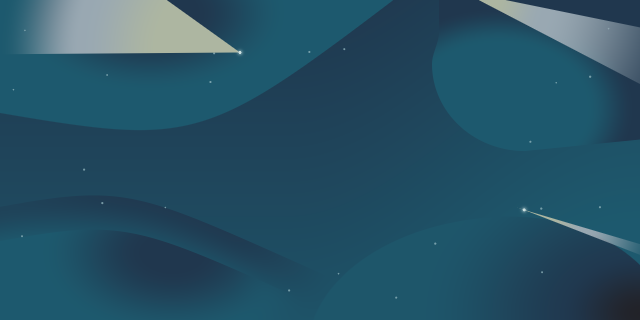
Write a Shadertoy shader that draws this background.

```glsl
// Deep teal landscape of soft waves and mounds, crossed by three pale light beams.
// Each layer is a signed distance filled with a gradient; hashed cells scatter
// the stars. The canvas spans 0..2 across and 0..1 upwards.

const vec3 NAVY = vec3(0.125, 0.215, 0.305);
const vec3 TEAL = vec3(0.115, 0.350, 0.430);
const vec3 EMBER = vec3(0.135, 0.135, 0.160);
const vec3 BEIGE = vec3(0.680, 0.715, 0.630);
const vec3 SILVER = vec3(0.600, 0.660, 0.700);
const vec3 STAR = vec3(0.580, 0.720, 0.750);

// Antialiased coverage of a signed distance
float fill(float d) {
    return clamp(0.5 - d * iResolution.y, 0.0, 1.0);
}

// Smooth bend: flat before the corner, unit slope after it
float bend(float x, float corner, float width) {
    return width * log(1.0 + exp((x - corner) / width));
}

// Normalized distance from the centre of an ellipse
float oval(vec2 p, vec2 center, vec2 radii) {
    return length((p - center) / radii);
}

vec2 hash2(vec2 cell) {
    vec2 h = vec2(dot(cell, vec2(127.1, 311.7)), dot(cell, vec2(269.5, 183.3)));
    return fract(sin(h) * 43758.5);
}

float cross2(vec2 a, vec2 b) {
    return a.x * b.y - a.y * b.x;
}

// Light wedge between two angles; stops = beige end, fade start, fade end
vec3 addBeam(vec3 color, vec2 p, vec2 tip, float low, float high, vec3 stops) {
    vec2 q = p - tip;
    float r = length(q);
    float d = max(-cross2(vec2(cos(low), sin(low)), q),
                  -cross2(q, vec2(cos(high), sin(high))));
    vec3 light = mix(BEIGE, SILVER, smoothstep(stops.x, stops.y, r));
    float alpha = fill(d) * (1.0 - smoothstep(stops.y, stops.z, r));
    return mix(color, light, alpha);
}

// Small bright point with a faint halo
vec3 addGlow(vec3 color, vec2 p, vec2 center) {
    float r = length(p - center);
    float glow = fill(r - 0.004) + 0.5 * exp(-r * r / 0.00007);
    return mix(color, vec3(0.80, 0.88, 0.88), min(glow, 1.0));
}

// One star at most per cell, sparse in the calm middle
float stars(vec2 p) {
    const float CELL = 0.2;
    vec2 cell = floor(p / CELL);
    vec2 rnd = hash2(cell);
    vec2 center = (cell + 0.15 + 0.7 * rnd) * CELL;
    vec2 trait = hash2(cell + 37.0);
    float present = step(trait.x, 0.65) * step(1.0, oval(center, vec2(1.0, 0.5), vec2(0.45, 0.26)));
    return present * fill(length(p - center) - mix(0.002, 0.0035, trait.y));
}

void mainImage(out vec4 fragColor, in vec2 fragCoord) {
    vec2 p = fragCoord / iResolution.xy * vec2(2.0, 1.0);

    // Background slope, brighter towards the lower right
    float slope = 0.8 * (1.0 - p.y) + 0.45 * smoothstep(0.9, 2.0, p.x);
    vec3 color = mix(NAVY, TEAL, clamp(slope, 0.0, 1.0));

    // Upper left sheet with a shadow behind its beam
    float sheetEdge = 0.646 - 0.18 * p.x + 0.95 * bend(p.x, 0.625, 0.13);
    float lit = smoothstep(0.3, 1.0, oval(p, vec2(0.47, 0.96), vec2(0.43, 0.25)));
    color = mix(color, mix(NAVY, TEAL, lit), fill((sheetEdge - p.y) * 0.85));

    // Upper right sheet with one rounded corner
    vec2 lean = vec2(0.022 * smoothstep(0.8, 0.9, p.y), 0.1 * max(p.x - 1.64, 0.0));
    vec2 corner = min((p - vec2(1.64, 0.80) - lean) / vec2(0.29, 0.272), 0.0);
    lit = 1.0 - smoothstep(0.7, 1.1, oval(p, vec2(1.56, 0.66), vec2(0.39, 0.29)));
    color = mix(color, mix(NAVY, TEAL, lit), fill((length(corner) - 1.0) * 0.28));

    // Two parallel waves on the lower left, dissolving to the right
    float waveEdge = 0.355 + 0.2 * p.x - 0.65 * bend(p.x, 0.3725, 0.1);
    float depth = waveEdge - p.y;
    vec3 band = mix(NAVY, TEAL, 0.1 + 0.75 * smoothstep(0.0, 0.16, depth)
                              + 0.25 * (1.0 - smoothstep(0.0, 0.4, p.x)));
    color = mix(color, band, fill(-depth) * (1.0 - smoothstep(0.7, 1.05, p.x)));
    lit = smoothstep(0.2, 1.1, oval(p, vec2(0.54, 0.21), vec2(0.38, 0.24)));
    color = mix(color, mix(NAVY, TEAL, lit),
                fill(0.107 - depth) * (1.0 - smoothstep(0.72, 0.95, p.x)));

    // Lower right mound, narrower on its right side, darkening to the corner
    vec2 moundRadii = vec2(p.x < 1.6 ? 0.639 : 0.522, 0.423);
    float mound = (oval(p, vec2(1.6, -0.1), moundRadii) - 1.0) * 0.423;
    float far = oval(p, vec2(2.0, 0.02), vec2(1.0, 0.75));
    vec3 moundColor = mix(NAVY, TEAL, 0.9 * smoothstep(0.15, 0.7, far));
    moundColor = mix(EMBER, moundColor, smoothstep(0.0, 0.25, far));
    color = mix(color, moundColor, fill(mound));

    // Stars below the light, then beams and their bright tips
    color = mix(color, STAR, 0.75 * stars(p));
    color = addBeam(color, p, vec2(0.750, 0.836), 2.520, 3.149, vec3(0.24, 0.50, 0.75));
    color = addBeam(color, p, vec2(1.442, 1.028), -0.480, -0.201, vec3(0.10, 0.27, 0.80));
    color = addBeam(color, p, vec2(1.638, 0.344), -0.370, -0.287, vec3(0.08, 0.20, 0.44));
    color = addGlow(color, p, vec2(0.750, 0.836));
    color = addGlow(color, p, vec2(1.638, 0.344));

    fragColor = vec4(color, 1.0);
}
```
